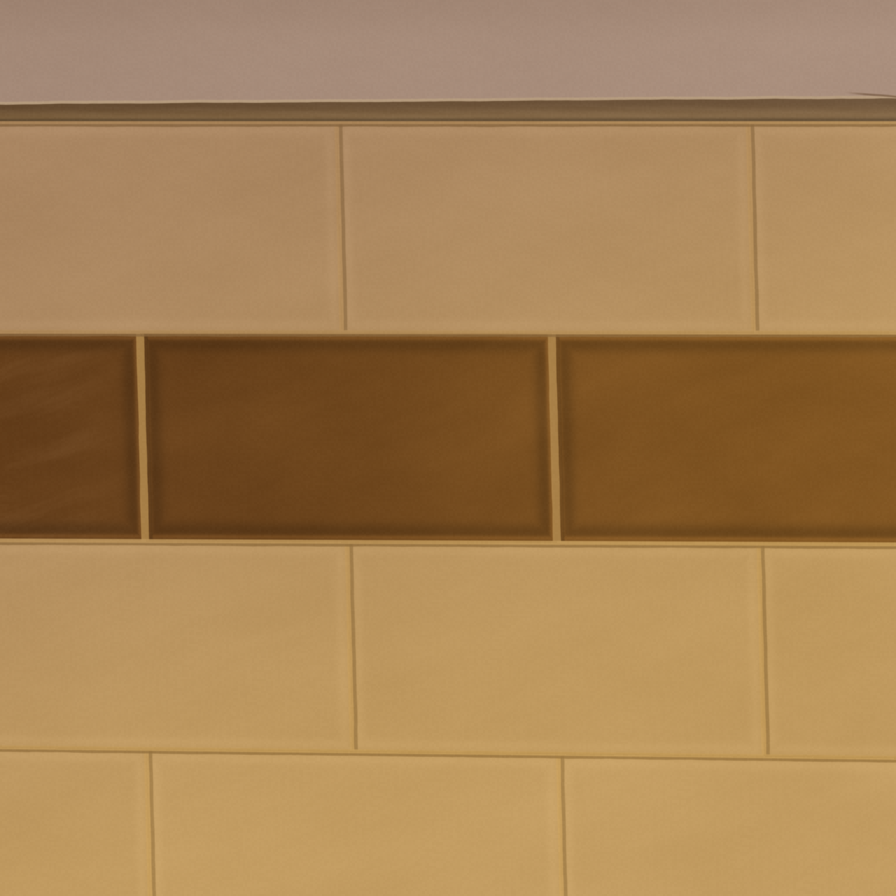
Reproduce this texture procedurally as a three.js fragment shader.

```glsl
varying vec2 vUv;

float hash(vec2 p) {
  return fract(sin(dot(p, vec2(127.1, 311.7))) * 4375.85);
}

// Layered sines, roughly -1 to 1
float waves(vec2 p) {
  float sum = 0.0, amp = 0.5;
  for (int i = 0; i < 5; i++) {
    sum += amp * sin(p.x + 1.7 * sin(p.y * 0.8 + float(i))) * cos(p.y + 0.6 * p.x);
    p = mat2(1.5, 1.1, -1.1, 1.5) * p + 2.3;
    amp *= 0.6;
  }
  return sum;
}

float band(float x, float center, float halfWidth) {
  return 1.0 - smoothstep(halfWidth - 0.0012, halfWidth + 0.0012, abs(x - center));
}

float glow(float x, float center, float spread) {
  float t = (x - center) / spread;
  return exp(-t * t);
}

vec3 tiles(vec2 p) {
  // Running bond with a slight perspective tilt and lean
  float depth = 1.0 - p.y;
  float r = (0.863 - p.y - 0.02 * depth * depth * depth * (p.x - 0.5)) / 0.2345;
  float row = floor(r);
  float dark = step(0.5, row) * step(row, 1.5);
  float c = (p.x - 0.379 - 0.025 * (depth - 0.254)) / 0.4595;
  c += 0.5 * mod(row, 2.0) - 0.01 * dark;
  vec2 id = vec2(floor(c), row);

  // Signed distances to the nearest joints, positive right and down
  float sx = (fract(c + 0.5) - 0.5) * 0.4595;
  float sy = (fract(r + 0.5) - 0.5) * 0.2345;
  float edge = min(abs(sx), abs(sy));

  // Glazed faces under warm light from the lower right
  float warmth = smoothstep(0.1, 0.95, depth * 0.85 + p.x * 0.35);
  float cloud = waves(p * vec2(9.0, 16.0) + id * 3.7);
  float streak = waves(vec2(p.x * 7.0, p.y * 42.0 - p.x * 13.0) + id * 5.1);
  float tone = hash(id + 4.0) - 0.5;
  vec3 cream = mix(vec3(0.665, 0.525, 0.385), vec3(0.755, 0.605, 0.375), warmth);
  cream += 0.02 * tone + 0.011 * cloud + 0.006 * streak;
  cream += 0.018 * glow(edge, 0.009, 0.006);
  vec3 brown = mix(vec3(0.395, 0.245, 0.105), vec3(0.505, 0.335, 0.135), smoothstep(0.0, 0.95, p.x));
  brown += vec3(1.0, 0.8, 0.5) * (0.022 * cloud + 0.012 * streak);
  brown += 0.045 * max(streak, 0.0) * (1.0 - smoothstep(0.05, 0.16, p.x));
  brown *= 1.0 - 0.15 * glow(edge, 0.013, 0.009);
  brown += vec3(0.07, 0.05, 0.025) * glow(edge, 0.006, 0.0025);
  vec3 col = mix(cream, brown, dark);

  // Shadow beside each joint, then the pale grout
  float wobble = 0.0005 * waves(p * 45.0);
  float wide = 0.0026 + 0.0018 * dark + wobble;
  vec3 shadow = mix(cream * vec3(0.8, 0.77, 0.69), brown * 0.8, dark);
  vec3 grout = mix(cream * vec3(1.03, 1.02, 0.96), vec3(0.69, 0.53, 0.30), dark);
  col = mix(col, shadow, 0.75 * band(sx, 0.0025, wide + 0.001));
  col = mix(col, grout, 0.9 * band(sx, -0.0005, wide));
  col = mix(col, cream * vec3(0.77, 0.73, 0.63), 0.8 * band(sy, 0.0013, 0.0031 + wobble));
  col = mix(col, cream * vec3(1.02, 1.01, 0.93), 0.85 * band(sy, -0.0007, 0.0022));
  return col;
}

void main() {
  vec2 p = vUv;
  vec3 col = tiles(p);

  // Shaded gap above the tiles
  float ledge = 0.884 + 0.007 * p.x + 0.0006 * waves(vec2(p.x * 30.0, 2.0));
  float up = (p.y - 0.865) / (ledge - 0.865);
  vec3 gap = mix(vec3(0.49, 0.38, 0.25), vec3(0.39, 0.29, 0.19), smoothstep(0.1, 0.9, up));
  gap += 0.045 * p.x + 0.018 * waves(vec2(p.x * 14.0, p.y * 260.0));
  gap *= 1.0 - 0.25 * glow(up, 0.02, 0.12);
  col = mix(col, gap, smoothstep(0.8635, 0.8660, p.y));

  // Painted wall and its bright lower lip
  vec3 wall = mix(vec3(0.64, 0.535, 0.465), vec3(0.665, 0.56, 0.49), p.x);
  wall += 0.008 * waves(p * vec2(6.0, 13.0)) + 0.003 * waves(p * 90.0);
  wall -= 0.02 * smoothstep(0.95, 1.0, p.y);
  col = mix(col, wall, smoothstep(ledge - 0.0012, ledge + 0.0012, p.y));
  col = mix(col, vec3(0.73, 0.63, 0.50), 0.75 * band(p.y, ledge + 0.001, 0.0016));

  // Hairline crack at the right end
  float crack = band(p.y, ledge + 0.004 - 0.09 * (p.x - 0.97), 0.0011);
  col = mix(col, vec3(0.45, 0.34, 0.25), 0.7 * crack * smoothstep(0.94, 0.97, p.x));

  // Fine grain
  col += 0.012 * (hash(floor(p * 384.0)) - 0.5);
  gl_FragColor = vec4(col, 1.0);
}
```
